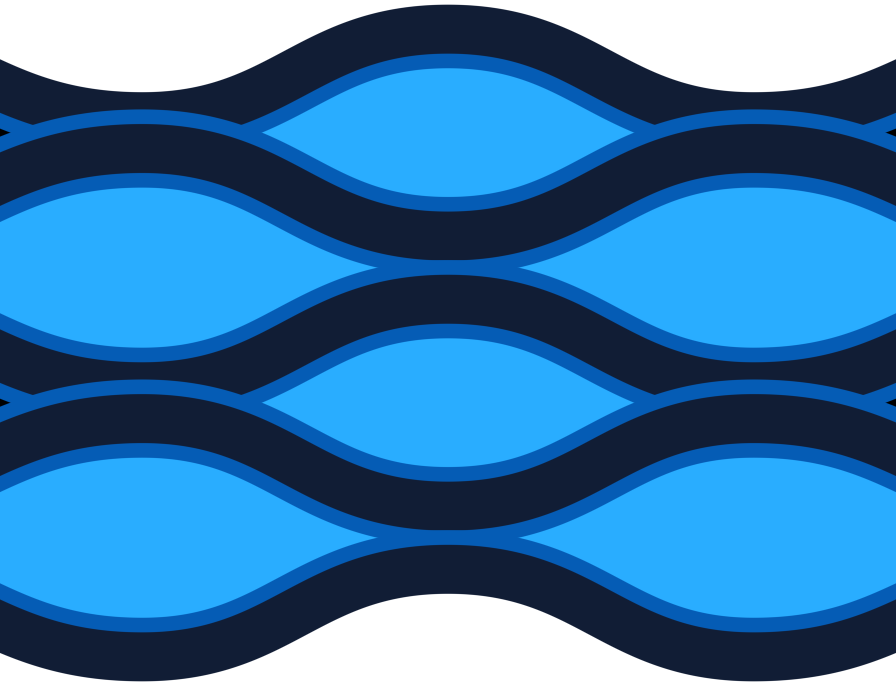
Write a WebGL 1 fragment shader that draws this pattern.

```glsl
precision highp float;

// Five interlaced wavy ribbons, alternating in phase, with blue lenses between them.
// Each ribbon is a stroke around an S-shaped Bezier, measured by exact distance;
// they are painted from top to bottom, each one filling the space beneath it.

uniform vec2 u_resolution;

// Signed distance (positive above) to an S-curve rising from t = 0 to t = 1.
float waveDistance(vec2 p, float halfPeriod) {
  vec2 size = vec2(halfPeriod, 0.0638);
  float t = clamp(p.x / halfPeriod, 0.0, 1.0);
  vec2 offset, tangent;
  for (int i = 0; i < 7; i++) {
    vec2 point = size * vec2(t * (1.38 + t * (0.76 * t - 1.14)),
                             t * t * (6.0 - 4.0 * t) - 1.0);
    tangent = size * vec2(1.38 + 2.28 * t * (t - 1.0), 12.0 * t * (1.0 - t));
    offset = p - point;
    t = clamp(t + dot(offset, tangent) / dot(tangent, tangent), 0.0, 1.0);
  }
  float side = tangent.x * offset.y - tangent.y * offset.x;
  return side < 0.0 ? -length(offset) : length(offset);
}

void main() {
  float pixel = 1.0 / u_resolution.y;
  vec2 p = (gl_FragCoord.xy - 0.5 * u_resolution) * pixel;

  vec3 white = vec3(1.0);
  vec3 navy = vec3(0.067, 0.114, 0.208);
  vec3 blue = vec3(0.02, 0.36, 0.71);
  vec3 sky = vec3(0.16, 0.68, 1.0);

  // Fold around the inner turning points; the outer arcs are a little longer.
  float fromTurn = 0.4456 - abs(p.x);
  float halfPeriod = fromTurn > 0.0 ? 0.4456 : 0.498;

  vec3 color = white;
  for (int i = 0; i < 5; i++) {
    float index = float(i);
    float odd = mod(index, 2.0);
    float phase = 1.0 - 2.0 * odd;
    float level = 0.3937 * (1.0 - floor(index * 0.5)) - 0.174 * odd;
    float d = phase * waveDistance(vec2(abs(fromTurn), phase * (p.y - level)), halfPeriod);

    // Space below: sky lenses, black slivers at the sides, white at the end.
    vec3 below = odd < 0.5 && fromTurn < 0.0 ? vec3(0.0) : sky;
    if (i == 4) below = white;
    color = mix(color, below, smoothstep(pixel, -pixel, d));

    // Blue outline, left off the outermost edges, then the navy ribbon.
    float rim = i == 0 ? -d : (i == 4 ? d : abs(d));
    float outline = smoothstep(-0.7, 0.7, (0.057 - rim) / pixel) * step(0.0, rim);
    color = mix(color, blue, outline);
    color = mix(color, navy, smoothstep(-0.7, 0.7, (0.0357 - abs(d)) / pixel));
  }
  gl_FragColor = vec4(color, 1.0);
}
```
